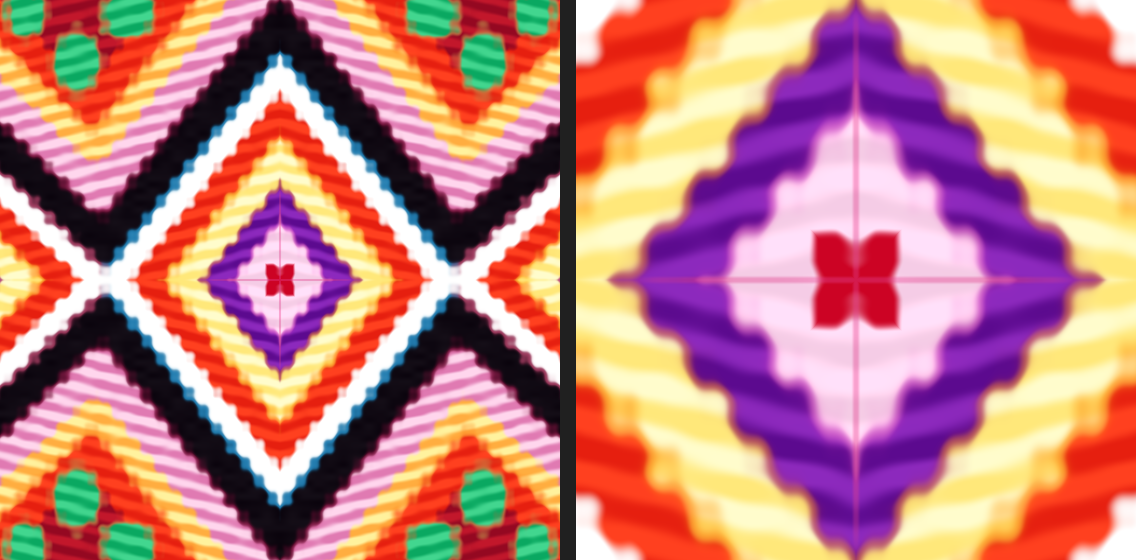
Left, the full canvas; right, a detail of the centre.
Write a three.js fragment shader that draws this pattern.

```glsl
// Woven textile: nested stepped diamonds with chevron corners and green beads, mirrored both ways.
varying vec2 vUv;

float hash(vec2 p) {
  return fract(sin(dot(p, vec2(127.1, 311.7))) * 43758.5453);
}

float noise(vec2 p) {
  vec2 i = floor(p), f = fract(p);
  f = f * f * (3.0 - 2.0 * f);
  return mix(mix(hash(i), hash(i + vec2(1.0, 0.0)), f.x),
             mix(hash(i + vec2(0.0, 1.0)), hash(i + 1.0), f.x), f.y);
}

float softMin(float a, float b, float k) {
  float h = max(k - abs(a - b), 0.0) / k;
  return min(a, b) - 0.25 * k * h * h;
}

// Soft-edged switch to the next yarn beyond a given distance
vec3 band(vec3 inner, vec3 outer, float d, float edge) {
  return mix(inner, outer, smoothstep(edge - 0.021, edge + 0.021, d));
}

float fringe(float d, float edge, float width) {
  float t = (d - edge) / width;
  return exp(-t * t);
}

void main() {
  const float TAU = 6.2831853;

  // Folding about both axes makes every edge meet its mirror
  vec2 p = abs(vUv - 0.5) * 2.0;

  // Stitch rows turn slanted edges into soft stairs
  vec2 q = p + vec2(0.008, 0.0105) * sin(TAU * p * vec2(20.0, 16.0));
  q += 0.010 * (vec2(noise(p * 34.0), noise(p * 34.0 + 71.0)) - 0.5);

  // Central diamond and the clipped diamond at the side
  float center = q.y + 1.25 * q.x;
  float side = 1.22 * q.y + 1.16 * (1.0 - q.x) + 0.333;
  float d = softMin(center, side, 0.07);
  float onSide = smoothstep(-0.04, 0.04, center - side);

  // Shading of single stitches
  float grain = noise(p * vec2(22.0, 44.0));
  float row = 0.5 + 0.5 * cos(TAU * (16.0 * p.y + 4.0 * p.x));
  float streak = smoothstep(0.2, 0.85, 0.7 * row + 0.35 * grain);

  vec3 purple = mix(vec3(0.36, 0.04, 0.56), vec3(0.55, 0.16, 0.74), streak);
  vec3 yellow = mix(vec3(1.0, 0.91, 0.48), vec3(1.0, 0.99, 0.80), streak);
  vec3 red = mix(vec3(0.90, 0.12, 0.06), vec3(1.0, 0.25, 0.12), streak);
  vec3 black = vec3(0.04, 0.015, 0.05) + 0.04 * grain;
  vec3 rose = mix(vec3(0.88, 0.48, 0.70), vec3(1.0, 0.84, 0.93), streak);
  vec3 gold = mix(vec3(1.0, 0.68, 0.25), vec3(1.0, 0.95, 0.62), streak);
  vec3 maroon = mix(vec3(0.58, 0.03, 0.13), vec3(0.76, 0.09, 0.17), streak);

  // Nested bands from the center outward
  vec3 color = vec3(1.0, 0.84, 0.94) + 0.08 * (streak - 0.5);
  color = band(color, purple, d, 0.215);
  color = band(color, yellow, d, 0.345);
  color = band(color, red, d, 0.52);
  color = band(color, vec3(1.0), d, 0.672);
  color = band(color, black, d, 0.81);
  color = band(color, rose, d, 1.025);
  color = band(color, gold, d, 1.22);
  color = band(color, red, d, 1.37);
  color = band(color, maroon, d, 1.55);

  // Dye bleeding where yarns meet
  color = mix(color, vec3(0.86, 0.22, 0.72), 0.4 * fringe(d, 0.215, 0.018));
  color = mix(color, vec3(0.72, 0.18, 0.22), 0.5 * fringe(d, 0.345, 0.016));
  color = mix(color, vec3(1.0, 0.62, 0.10), 0.6 * fringe(d, 0.515, 0.022));
  vec3 bleed = mix(vec3(0.08, 0.52, 0.76), vec3(0.66, 0.20, 0.36), onSide);
  color = mix(color, bleed, 0.8 * fringe(d, 0.814, 0.019));
  color = mix(color, vec3(0.58, 0.06, 0.26), 0.6 * fringe(d, 1.02, 0.022));
  color = mix(color, vec3(1.0, 0.55, 0.15), 0.5 * fringe(d, 1.36, 0.025));

  // Dark red heart and the fine threads crossing it
  float heart = max(q.x / 0.052, q.y / 0.046);
  heart += 0.3 * (1.0 - smoothstep(0.0, 0.025, min(p.x, p.y)));
  color = mix(color, vec3(0.80, 0.01, 0.14), 1.0 - smoothstep(0.75, 1.25, heart));
  float thread = 1.0 - smoothstep(0.001, 0.006, min(p.x, p.y));
  color = mix(color, vec3(0.88, 0.25, 0.55), 0.4 * thread * (1.0 - smoothstep(0.25, 0.36, d)));

  // Green beads around each corner motif
  vec2 corner = 1.0 - q;
  for (int i = -1; i <= 1; i++) {
    float k = float(i), m = abs(k);
    vec2 radius = vec2(0.088 + 0.014 * k, 0.115 - 0.028 * m);
    float bead = length((corner - vec2(0.273 + 0.183 * k, 0.221 - 0.169 * m)) / radius);
    bead += 0.22 * (noise(p * 25.0 + 13.0) - 0.5);
    vec3 green = mix(vec3(0.04, 0.66, 0.38), vec3(0.26, 0.84, 0.56), streak);
    color = mix(color, vec3(0.78, 0.58, 0.30), 0.7 * (1.0 - smoothstep(0.95, 1.25, bead)));
    color = mix(color, green, 1.0 - smoothstep(0.75, 1.05, bead));
  }

  gl_FragColor = vec4(clamp(color, 0.0, 1.0), 1.0);
}
```
